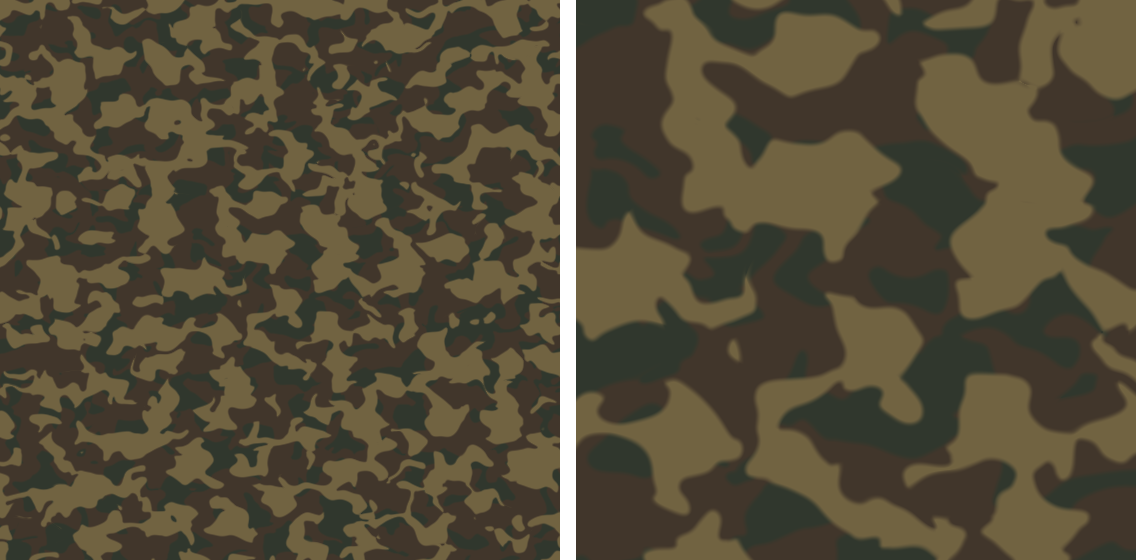
Left, the full canvas; right, a detail of the centre.
A three.js fragment shader for this pattern:

```glsl
// Woodland camouflage: lobed brown and green patches over a tan ground.
// Two warped gradient-noise fields are cut at fixed levels; each edge is
// softened by its distance, estimated as field value over field slope.

varying vec2 vUv;

const vec3 TAN   = vec3(0.444, 0.388, 0.256);
const vec3 BROWN = vec3(0.256, 0.212, 0.168);
const vec3 GREEN = vec3(0.190, 0.216, 0.175);

const vec2  PATCH_CELLS = vec2(16.5, 20.5); // noise cells across and up
const float WARP_SCALE  = 1.35;             // warp frequency relative to patches
const float WARP_AMOUNT = 0.65;             // warp strength in cells
const float LOBE_SCALE  = 2.1;              // frequency of the smaller lobes
const float LOBE_AMOUNT = 0.45;
const float DARK_LEVEL  = -0.060;           // sets the tan share
const float GREEN_LEVEL = 0.100;            // sets the green share of the dark
const float EDGE_WIDTH  = 0.0021;           // half width of the soft edge
const float SLOPE_STEP  = 0.0006;
const vec2  DARK_SEED   = vec2(3.7, 18.2);
const vec2  GREEN_SEED  = vec2(71.3, 46.9);

// Unit gradient with a random direction for a lattice point
vec2 latticeGradient(vec2 cell) {
  vec3 h = fract(cell.xyx * vec3(0.1031, 0.1030, 0.0973));
  h += dot(h, h.yzx + 33.33);
  float angle = 6.28318 * fract((h.x + h.y) * h.z);
  return vec2(cos(angle), sin(angle));
}

float gradientNoise(vec2 p) {
  vec2 cell = floor(p);
  vec2 f = p - cell;
  vec2 fade = f * f * f * (f * (f * 6.0 - 15.0) + 10.0);
  vec2 right = vec2(1.0, 0.0);
  vec2 up = vec2(0.0, 1.0);
  float a = dot(latticeGradient(cell), f);
  float b = dot(latticeGradient(cell + right), f - right);
  float c = dot(latticeGradient(cell + up), f - up);
  float d = dot(latticeGradient(cell + 1.0), f - 1.0);
  return mix(mix(a, b, fade.x), mix(c, d, fade.x), fade.y);
}

// Warped two-octave field that gives the patches their lobed outlines
float patchField(vec2 uv, vec2 seed) {
  vec2 p = uv * PATCH_CELLS + seed;
  vec2 q = p * WARP_SCALE;
  p += WARP_AMOUNT * vec2(gradientNoise(q + 7.3), gradientNoise(q + 131.6));
  return gradientNoise(p) + LOBE_AMOUNT * gradientNoise(p * LOBE_SCALE + 53.7);
}

// Soft mask of the area where the field lies above the level
float patchMask(vec2 uv, vec2 seed, float level) {
  float value = patchField(uv, seed);
  vec2 slope = vec2(
    patchField(uv + vec2(SLOPE_STEP, 0.0), seed) - value,
    patchField(uv + vec2(0.0, SLOPE_STEP), seed) - value) / SLOPE_STEP;
  float signedDistance = (value - level) / max(length(slope), 1.5);
  return smoothstep(-EDGE_WIDTH, EDGE_WIDTH, signedDistance);
}

void main() {
  float dark = patchMask(vUv, DARK_SEED, DARK_LEVEL);
  float green = patchMask(vUv, GREEN_SEED, GREEN_LEVEL);
  vec3 color = mix(TAN, mix(BROWN, GREEN, green), dark);
  gl_FragColor = vec4(color, 1.0);
}
```
